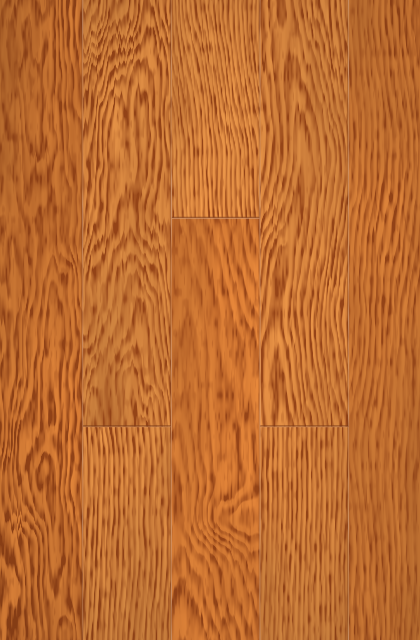
Give the GLSL for this texture, as a WebGL 1 fragment shader.

```glsl
precision highp float;
// Oak strip floor: five columns of varnished boards with staggered end joints.
uniform vec2 u_resolution;

const float ASPECT = 0.65625;       // canvas width over height
const float BOARD_WIDTH = 0.211;    // share of the canvas width
const float FIRST_SEAM = 0.197;
const vec3 WARM_OAK = vec3(0.80, 0.455, 0.19);
const vec3 GOLD_OAK = vec3(0.84, 0.54, 0.265);
const vec3 LATE_WOOD = vec3(0.57, 0.26, 0.09);
const vec3 SEAM_PALE = vec3(0.80, 0.58, 0.43);
const vec3 SEAM_DARK = vec3(0.46, 0.22, 0.09);

struct Board {
  float rings;     // growth rings per unit
  float heart;     // heart position across the board, 0..1 is inside
  float slope;     // how fast rings climb along the board
  float warp;      // waviness of the rings
  float contrast;
  float gold;      // warm to golden tint
};

float hash(vec2 p) {
  return fract(sin(dot(p, vec2(127.1, 311.7))) * 4375.85);
}
float noise(vec2 p) {
  vec2 i = floor(p);
  vec2 f = fract(p);
  f = f * f * (3.0 - 2.0 * f);
  return mix(mix(hash(i), hash(i + vec2(1.0, 0.0)), f.x),
             mix(hash(i + vec2(0.0, 1.0)), hash(i + vec2(1.0)), f.x), f.y);
}
float fbm(vec2 p) {
  float sum = 0.0;
  float amp = 0.57;
  for (int i = 0; i < 3; i++) {
    sum += amp * noise(p);
    p = p * 2.1 + 7.3;
    amp *= 0.5;
  }
  return sum;
}

// Height of the end joint in a column; negative when it has none.
float jointHeight(float column) {
  if (mod(column, 2.0) > 0.5) return 0.333;
  return abs(column - 2.0) < 0.5 ? 0.659 : -1.0;
}

// Cut and tint of each board, column by column.
Board chooseBoard(float column, bool upper) {
  if (column < 0.5) return Board(75.0, 0.60, 0.03, 0.080, 0.90, 0.15);
  if (column < 1.5 && upper) return Board(78.0, 0.65, 0.20, 0.085, 0.95, 0.75);
  if (column < 1.5) return Board(118.0, 2.5, 0.02, 0.016, 0.80, 0.80);
  if (column < 2.5 && upper) return Board(145.0, -2.0, 0.03, 0.016, 0.65, 0.85);
  if (column < 2.5) return Board(55.0, 0.15, 0.20, 0.060, 0.62, 0.12);
  if (column < 3.5 && upper) return Board(112.0, 0.30, 0.06, 0.030, 0.85, 0.75);
  if (column < 3.5) return Board(125.0, 3.0, 0.02, 0.014, 0.80, 0.75);
  return Board(105.0, 0.85, 0.04, 0.030, 0.80, 0.25);
}

// Bump that closes the rings around a knot.
float knot(vec2 p, vec2 centre) {
  vec2 d = (p - centre) / vec2(0.050, 0.040);
  return 0.055 * exp(-dot(d, d));
}

// Ring darkness, with ragged ends where rings cross the fibres.
float ringGrain(vec2 p, float across, Board b, float seed, float bump) {
  float ragged = 0.020 * (noise(vec2(p.x * 300.0, p.y * 14.0) + seed) - 0.5);
  vec2 q = vec2(p.x, p.y + ragged);
  float drift = 0.06 * (noise(vec2(seed, q.y * 4.0)) - 0.5);
  float x = (across - b.heart) * BOARD_WIDTH * ASPECT + drift;
  float wave = fbm(q * vec2(17.0, 6.0) + seed) - 0.5;
  float depth = length(vec2(x, 0.018)) + b.slope * q.y + b.warp * wave + bump;
  float phase = fract(depth * b.rings);
  return smoothstep(0.20, 0.70, phase) * (1.0 - smoothstep(0.80, 1.0, phase));
}

// Oak tint darkened by rings, pores and fibres.
vec3 woodColor(vec2 p, float across, Board b, float seed, float bump) {
  float ring = ringGrain(p, across, b, seed, bump);
  float pores = noise(p * vec2(370.0, 62.0) + seed);
  float fibre = noise(p * vec2(250.0, 11.0) + seed * 1.7);
  float cloud = fbm(p * vec2(9.0, 3.2) + seed * 2.3);
  float ink = ring * b.contrast * (0.28 + 0.95 * pores) * (0.35 + 1.2 * cloud);
  ink += 0.28 * smoothstep(0.55, 0.95, pores) + 0.28 * (fibre - 0.5);
  vec3 oak = mix(WARM_OAK, GOLD_OAK, b.gold) * (0.88 + 0.24 * cloud);
  return mix(oak, LATE_WOOD, clamp(ink, -0.15, 1.0));
}

// Soft-edged line; all lengths are in canvas heights.
float line(float offset, float halfWidth) {
  float soft = 0.6 / u_resolution.y;
  return 1.0 - smoothstep(halfWidth - soft, halfWidth + soft, abs(offset));
}

void main() {
  vec2 uv = gl_FragCoord.xy / u_resolution;
  vec2 p = uv * vec2(ASPECT, 1.0);
  // Board layout
  float strip = (uv.x - FIRST_SEAM) / BOARD_WIDTH + 1.0;
  float column = floor(strip);
  float joint = jointHeight(column);
  bool upper = uv.y > joint;
  Board board = chooseBoard(column, upper);
  float seed = column * 13.7 + (upper ? 41.3 : 5.9);
  float bump = (column == 2.0 && !upper) ? knot(p, vec2(0.353, 0.186)) : 0.0;
  vec3 color = woodColor(p, strip - column, board, seed, bump);
  // Seams: a faint bevel beside a worn pale edge
  float side = (strip - floor(strip + 0.5)) * BOARD_WIDTH * ASPECT;
  float end = uv.y - joint;
  float wear = 0.25 + 0.7 * noise(vec2(column, p.y * 28.0));
  color = mix(color, SEAM_DARK, 0.35 * line(side + 0.0014, 0.0008));
  color = mix(color, SEAM_DARK, 0.70 * line(end - 0.0014, 0.0010));
  color = mix(color, SEAM_PALE, wear * max(line(side, 0.0008), line(end, 0.0007)));
  // Gentle falloff toward the borders
  vec2 c = uv - vec2(0.56, 0.52);
  gl_FragColor = vec4(color * (1.04 - 0.24 * dot(c, c)), 1.0);
}
```
